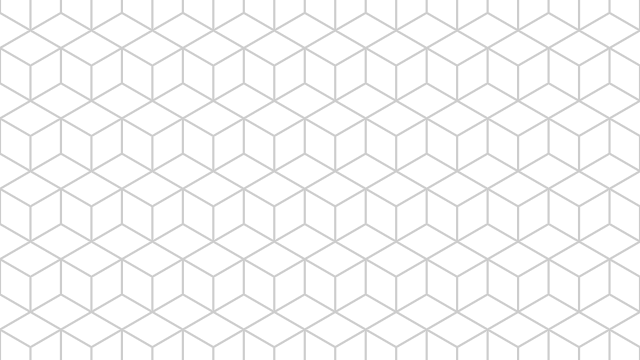
Give the GLSL for this pattern, as a WebGL 1 fragment shader.

```glsl
precision highp float;

// Grey outlines of stacked cubes on white: 10.5 cubes across, about 5 down.
// Each row is three zigzags (two framing the diamond tops, one below) joined
// by upright edges, all drawn from a single distance to the nearest line.

uniform vec2 u_resolution;

// Distance from v to the nearest multiple of period.
float repeatDistance(float v, float period) {
    return abs(mod(v + 0.5 * period, period) - 0.5 * period);
}

// p.x counts upright edges; p.y uses the same unit, measured from the centre.
float cubeLineDistance(vec2 p) {
    // Height in half edge lengths; a row of cubes repeats every 4.
    float height = p.y * sqrt(3.0) - 0.5;
    float zigzag = abs(2.0 * fract(0.5 * p.x) - 1.0);

    // Parallel zigzags every 2 units, plus the mirrored one closing the diamonds.
    float rising = repeatDistance(height - zigzag, 2.0);
    float falling = repeatDistance(height + zigzag, 4.0);
    float slanted = 0.5 * min(rising, falling);

    // Upright edges fill only the band between the diamond rows.
    float upright = repeatDistance(p.x, 1.0);
    bool inSideBand = mod(height - zigzag, 4.0) < 2.0;
    return inSideBand ? min(slanted, upright) : slanted;
}

void main() {
    float pixel = 21.0 / u_resolution.x;
    vec2 p = (gl_FragCoord.xy - vec2(0.0, 0.5 * u_resolution.y)) * pixel;

    // Antialiased stroke.
    float halfWidth = 0.0355;
    float ink = clamp(0.5 + (halfWidth - cubeLineDistance(p)) / pixel, 0.0, 1.0);

    gl_FragColor = vec4(mix(vec3(1.0), vec3(0.8), ink), 1.0);
}
```
